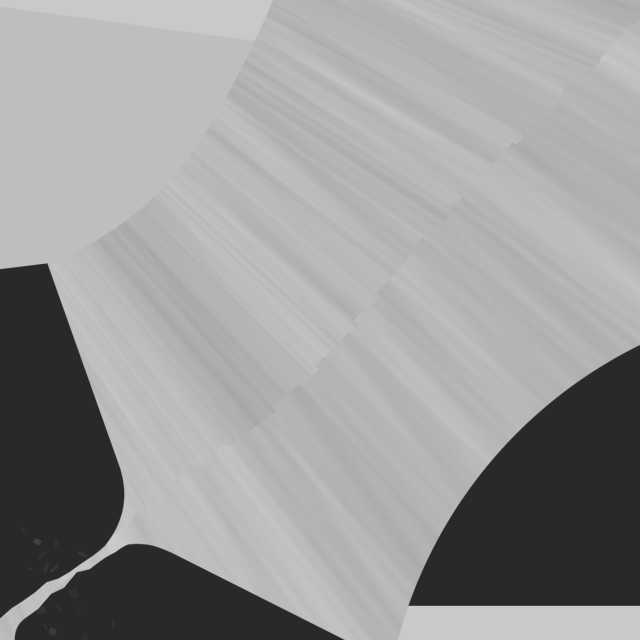
Give the GLSL for this background, as a WebGL 2 fragment shader.

```glsl
#version 300 es
precision highp float;
uniform vec2 u_resolution;
out vec4 outColor;

const float DARK = 0.16;
const float PANEL = 0.745;
const float LIGHT = 0.79;
const vec2 UPPER_FAN = vec2(-0.52, 1.547);
const vec2 LOWER_FAN = vec2(-0.91, 2.04);

float hash(float n) {
  return fract(sin(n * 127.1 + 3.7) * 4375.85);
}

vec2 hash2(float n) {
  return vec2(hash(n), hash(n + 57.3));
}

// Piecewise linear noise, for chipped edges
float chips(float x) {
  return mix(hash(floor(x)), hash(floor(x) + 1.0), fract(x)) - 0.5;
}

// Signed distance to a line, positive on the left of a -> b
float side(vec2 p, vec2 a, vec2 b) {
  vec2 d = normalize(b - a);
  return dot(p - a, vec2(-d.y, d.x));
}

float smoothMax(float a, float b, float k) {
  float h = max(k - abs(a - b), 0.0) / k;
  return max(a, b) + h * h * k * 0.25;
}

float fill(float d, float aa) {
  return smoothstep(aa, -aa, d);
}

float bump(float x, float center, float width) {
  float t = (x - center) / width;
  return exp(-t * t);
}

float fanAngle(vec2 p, vec2 c) {
  return atan(c.y - p.y, p.x - c.x);
}

// Layered rays whose centers differ slightly, so wedges cross
float streaks(vec2 p, vec2 center, float seed) {
  float sum = 0.0;
  float freq = 18.0;
  for (int i = 0; i < 5; i++) {
    float s = seed + float(i) * 31.0;
    vec2 c = center + (hash2(s) - 0.5) * 0.45;
    float x = fanAngle(p, c) * freq;
    float cell = floor(x) + s;
    float ramp = smoothstep(0.0, 0.9, fract(x));
    float flatRay = hash(cell + 0.5);
    float softRay = mix(hash(cell), hash(cell + 1.0), ramp);
    sum += mix(flatRay, softRay, 0.7) - 0.5;
    freq *= 1.9;
  }
  return sum * 0.04;
}

// Broad tones across the fan
float fanTone(float a) {
  float tone = 0.715 + 0.03 * smoothstep(0.94, 0.97, a);
  tone -= 0.025 * smoothstep(0.85, 0.88, a) * smoothstep(0.96, 0.94, a);
  return tone - 0.025 * bump(a, 0.5, 0.045) + 0.03 * bump(a, 0.4, 0.03);
}

float seamHeight(float x) {
  return 0.935 - 0.983 * (0.9635 - x) - 0.0495 * bump(x, 0.475, 0.169);
}

float leftRock(vec2 p) {
  float slope = side(p, vec2(0.074, 0.5885), vec2(0.180, 0.290));
  float crack = side(p, vec2(0.190, 0.167), vec2(0.0, 0.034));
  crack += 0.012 * chips(p.x * 55.0);
  float top = side(p, vec2(0.0, 0.5794), vec2(0.0742, 0.5885));
  return max(smoothMax(slope, crack, 0.09), top);
}

float bottomRock(vec2 p) {
  float crack = side(p, vec2(0.0326, 0.034), vec2(0.169, 0.138));
  crack += 0.01 * chips(p.x * 50.0 + 20.0);
  float slope = side(p, vec2(0.247, 0.147), vec2(0.531, 0.004));
  return smoothMax(smoothMax(crack, slope, 0.0625), 0.023 - p.x, 0.02);
}

// Small tilted flakes scattered round a center
float flakes(vec2 p, vec2 center, float seed, float aa) {
  float sum = 0.0;
  for (int i = 0; i < 9; i++) {
    float s = seed + float(i) * 7.0;
    vec2 q = p - center - (hash2(s) - 0.5) * vec2(0.13, 0.08);
    float t = hash(s + 2.0) * 3.14;
    q = abs(mat2(cos(t), sin(t), -sin(t), cos(t)) * q);
    vec2 size = mix(vec2(0.001), vec2(0.008), hash2(s + 4.0));
    sum = max(sum, fill(max(q.x - size.x, q.y - size.y), aa) * hash(s + 5.0));
  }
  return sum;
}

void main() {
  vec2 p = gl_FragCoord.xy / u_resolution;
  float aa = 0.8 / min(u_resolution.x, u_resolution.y);

  // Two streaked fans joined at a jagged seam
  float jag = 0.016 * (hash(floor((p.x + p.y) * 38.0)) - 0.5);
  float seam = p.y - seamHeight(p.x) + jag;
  float rays = mix(streaks(p, UPPER_FAN, 11.0), streaks(p, LOWER_FAN, 400.0), fill(seam, aa));
  float shade = fanTone(fanAngle(p, UPPER_FAN)) + rays;

  // Upper left panel
  float wave = 0.007 * sin(14.18 * (1.0 - p.y));
  float disc = length(p - vec2(-0.21, 1.189)) - 0.664 + wave;
  float topBand = side(p, vec2(0.0, 0.9896), vec2(0.397, 0.936));
  shade = mix(shade, mix(LIGHT, PANEL, fill(topBand, aa)), fill(disc, aa));

  // Lower right disc over a pale strip
  float lowerDisc = length(p - vec2(1.317, -0.185)) - 0.7195;
  shade = mix(shade, mix(DARK, LIGHT, fill(p.y - 0.0534, aa)), fill(lowerDisc, aa));

  // Dark rocks with flakes near the crack
  float rock = DARK + 0.13 * flakes(p, vec2(0.1, 0.143), 5.0, aa);
  rock += 0.1 * flakes(p, vec2(0.115, 0.035), 90.0, aa);
  shade = mix(shade, rock, fill(min(leftRock(p), bottomRock(p)), aa));
  outColor = vec4(vec3(shade), 1.0);
}
```
